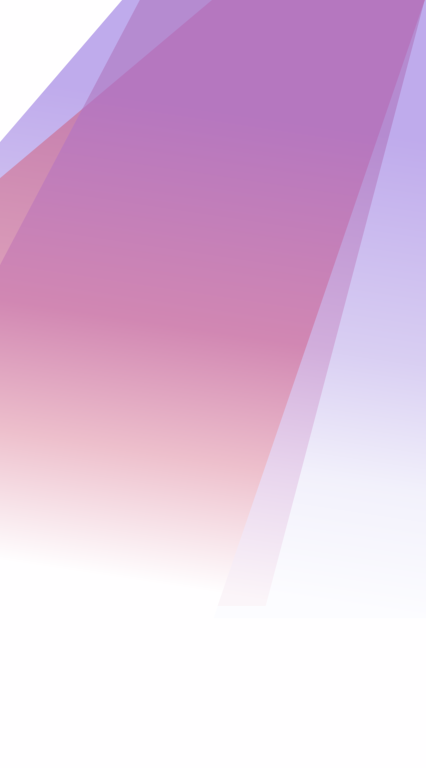
Write a Shadertoy shader that draws this background.

```glsl
// Translucent lavender, violet and rose beams slanting down and fading into white.

const float ASPECT = 0.5547;   // width over height of the layout
const float TILT = 0.15;       // slope of the fade across the beams

// Coverage of the side to the right of a line running down from a to b.
float rightOf(vec2 p, vec2 a, vec2 b, float blur) {
    vec2 dir = normalize(b - a);
    float dist = dot(p - a, vec2(dir.y, -dir.x));
    return smoothstep(-blur, blur, dist);
}

// Coverage of the area above a level.
float above(float y, float level, float blur) {
    return 1.0 - smoothstep(level - blur, level + blur, y);
}

// Linear blend through four colours along the fade.
vec3 ramp(float t, vec3 top, vec3 middle, vec3 low, vec3 end) {
    vec3 color = mix(top, middle, clamp((t - 0.10) / 0.29, 0.0, 1.0));
    color = mix(color, low, clamp((t - 0.39) / 0.17, 0.0, 1.0));
    return mix(color, end, clamp((t - 0.56) / 0.17, 0.0, 1.0));
}

void mainImage(out vec4 fragColor, in vec2 fragCoord) {
    // Canvas height is one unit, with y running down from the top.
    vec2 uv = fragCoord / iResolution.xy;
    vec2 p = vec2(uv.x * ASPECT, 1.0 - uv.y);
    float blur = 0.8 / iResolution.y;
    float fade = p.y - TILT * p.x;
    vec2 corner = vec2(0.553, 0.0);

    // Colours of each beam and of their overlaps
    vec3 white = vec3(1.0, 0.997, 1.0);
    vec3 lavender = ramp(fade, vec3(0.75, 0.67, 0.925), vec3(0.85, 0.81, 0.95),
                         vec3(0.95, 0.945, 0.985), vec3(0.99, 0.99, 1.0));
    vec3 violet = ramp(fade, vec3(0.71, 0.545, 0.815), vec3(0.82, 0.68, 0.86),
                       vec3(0.91, 0.835, 0.93), vec3(0.985, 0.96, 0.975));
    vec3 rose = ramp(fade, vec3(0.77, 0.49, 0.68), vec3(0.87, 0.63, 0.73),
                     vec3(0.94, 0.77, 0.81), white);
    vec3 magenta = ramp(fade, vec3(0.71, 0.465, 0.75), vec3(0.82, 0.53, 0.70),
                        vec3(0.93, 0.75, 0.80), white);

    // Beam shapes
    float wide = rightOf(p, vec2(0.159, 0.0), vec2(0.0, 0.185), blur)
               * above(p.y, 0.805, blur);
    float violetBeam = rightOf(p, vec2(0.182, 0.0), vec2(0.0, 0.345), blur)
                     * (1.0 - rightOf(p, corner, vec2(0.346, 0.789), blur))
                     * above(p.y, 0.789, blur);
    float roseBeam = rightOf(p, vec2(0.276, 0.0), vec2(0.0, 0.232), blur)
                   * (1.0 - rightOf(p, corner, vec2(0.297, 0.749), blur));

    // Layers from back to front
    vec3 color = mix(white, lavender, wide);
    color = mix(color, violet, violetBeam);
    color = mix(color, mix(rose, magenta, violetBeam), roseBeam);
    fragColor = vec4(color, 1.0);
}
```
